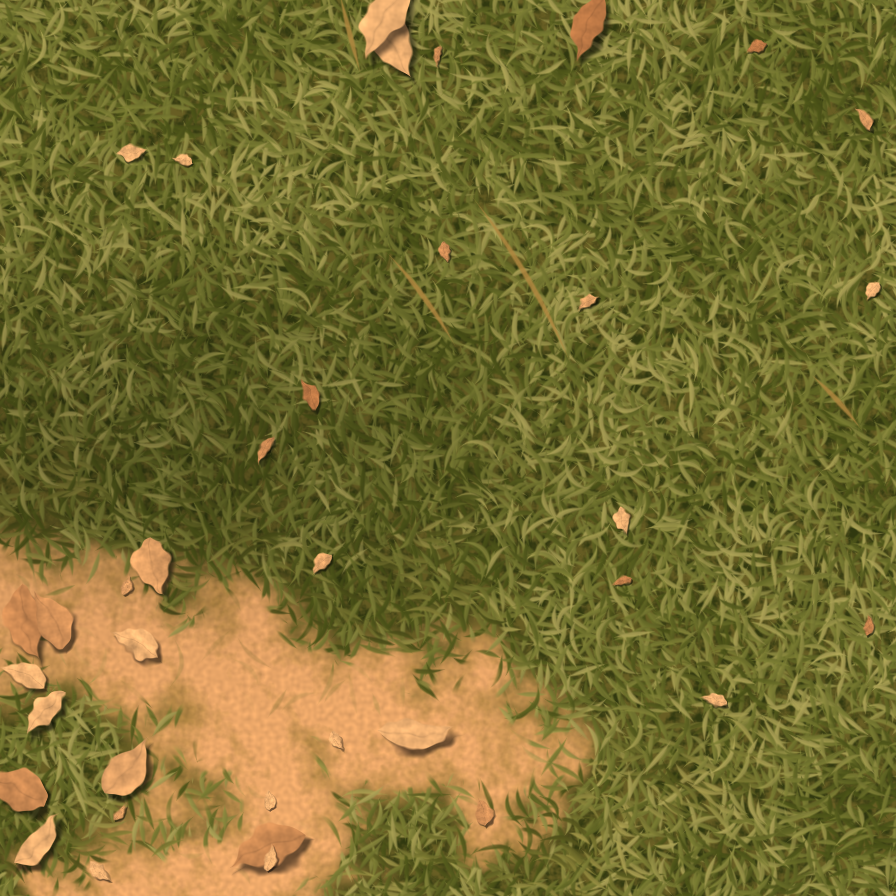
Write a WebGL 1 fragment shader that draws this texture.

```glsl
precision highp float;
uniform vec2 u_resolution;

#define BLADE_GRID 34.0
#define BLADE_LAYERS 9
#define BLADE_WIDTH 0.088
#define BLADE_SPREAD 2.7
#define SOFTNESS 0.0011
#define SOIL_RADIUS 0.075
#define LEAF_COUNT 36
#define LEAF_SIZE 0.056
#define TWIG_COUNT 4

const vec3 DEEP_SHADE = vec3(0.19, 0.22, 0.06);
const vec3 DARK_GREEN = vec3(0.29, 0.32, 0.09);
const vec3 MID_GREEN = vec3(0.46, 0.47, 0.19);
const vec3 STRAW = vec3(0.66, 0.62, 0.33);
const vec3 BROWN = vec3(0.41, 0.37, 0.14);
const vec3 TAN = vec3(0.64, 0.49, 0.23);
const vec3 SAND = vec3(0.91, 0.65, 0.40);

vec4 hash4(vec2 p) {
  vec4 q = fract(p.xyxy * vec4(0.1031, 0.1030, 0.0973, 0.1099));
  q += dot(q, q.wzxy + 33.33);
  return fract((q.xxyz + q.yzzw) * q.zywx);
}
float corner(vec2 cell, vec2 offset) {
  return dot(hash4(cell).xy * 2.0 - 1.0, offset);
}
float gradientNoise(vec2 p) {
  vec2 i = floor(p), f = p - i, e = vec2(1.0, 0.0);
  vec2 u = f * f * f * (f * (f * 6.0 - 15.0) + 10.0);
  return mix(mix(corner(i, f), corner(i + e, f - e), u.x),
             mix(corner(i + e.yx, f - e.yx), corner(i + 1.0, f - 1.0), u.x), u.y);
}
float fbm(vec2 p) {
  return gradientNoise(p) + 0.5 * gradientNoise(p * 2.1 + 5.3) + 0.25 * gradientNoise(p * 4.3 + 11.7);
}
vec2 rotate(vec2 p, float a) {
  return vec2(cos(a) * p.x + sin(a) * p.y, cos(a) * p.y - sin(a) * p.x);
}
float segment(vec2 p, vec2 a, vec2 b) {
  vec2 ab = b - a;
  return length(p - a - ab * clamp(dot(p - a, ab) / dot(ab, ab), 0.0, 1.0));
}
float fill(float dist, float soft) {
  return 1.0 - smoothstep(-soft, soft, dist);
}

// Signed distance to the bare earth, negative inside
float soilDistance(vec2 p) {
  vec2 fork = vec2(0.29, 0.24), bend = vec2(0.33, 0.06);
  float d = min(segment(p, vec2(-0.02, 0.33), fork), segment(p, fork, vec2(0.56, 0.16)));
  d = min(d, min(segment(p, fork, bend), segment(p, bend, vec2(0.14, 0.0))));
  return d - SOIL_RADIUS + 0.09 * fbm(p * 9.0);
}
// Bent, tapered strand lying along x
float strand(vec2 p, float reach, float width, float bend) {
  float t = p.x / reach;
  return abs(p.y - bend * p.x * p.x) - width * (1.0 - t * t);
}
float leafDistance(vec2 p, float width) {
  float outline = (1.0 - p.x * p.x) * (1.0 + 0.45 * clamp(p.x, -1.0, 1.0));
  return abs(p.y + 0.15 * p.x * p.x) - width * outline;
}

void main() {
  float side = min(u_resolution.x, u_resolution.y), soft = SOFTNESS + 0.4 / side;
  vec2 p = gl_FragCoord.xy / side;

  // Ground: shaded thatch and sandy earth
  float bare = soilDistance(p), fine = fbm(p * 75.0);
  vec3 color = mix(DEEP_SHADE, BROWN, smoothstep(-0.5, 0.4, fine + 0.3 * fbm(p * 12.0)));
  float sandy = 0.55 - bare * 9.0 + 0.6 * fbm(p * 22.0) + 0.45 * fine;
  vec3 earth = mix(TAN, SAND, clamp(sandy, 0.0, 1.1)) * (1.0 + 0.14 * gradientNoise(p * 160.0));
  color = mix(color, earth, fill(bare - 0.01 + 0.03 * fine, 0.03));

  // Grass: layers of short blades, thinning out over the earth
  vec2 dim = (p - vec2(0.15, 0.5)) * vec2(2.6, 5.0);
  float shade = exp(-dot(dim, dim));
  float tone = 0.45 * fbm(p * 5.0) - 0.25 * shade;
  float dry = clamp(0.3 + 0.8 * fbm(p * 4.0 + 20.0) - 2.0 * bare, 0.0, 0.65);
  float cover = smoothstep(-0.035, 0.05, bare), flow = 2.0 + 1.6 * gradientNoise(p * 7.0);
  for (int k = 0; k < BLADE_LAYERS; k++) {
    float layer = float(k);
    vec2 q = p * BLADE_GRID + layer * vec2(7.31, 3.17);
    for (int n = 0; n < 9; n++) {
      vec2 cell = floor(q) + vec2(mod(float(n), 3.0), floor((float(n) + 0.5) / 3.0)) - 1.0;
      vec4 r = hash4(cell + layer * 37.0);
      vec2 d = rotate(q - cell - 0.5 - (r.xy - 0.5) * 0.8, flow + (r.z - 0.5) * BLADE_SPREAD);
      float mask = fill(strand(d, mix(0.4, 0.8, r.w), BLADE_WIDTH, r.x - 0.5), soft * BLADE_GRID);
      mask *= smoothstep(-0.08, 0.08, cover - fract(r.w * 7.3) * 0.95 - 0.03);
      float light = fract(r.x * 5.7 + r.y * 3.1) + tone + 0.03 * (layer - 4.0);
      vec3 blade = mix(DARK_GREEN, MID_GREEN, smoothstep(0.0, 0.45, light));
      blade = mix(blade, STRAW, smoothstep(0.5, 1.05, light));
      blade = mix(blade, BROWN * (0.8 + 0.5 * light), dry * step(0.6, r.z));
      color = mix(color, blade * (1.0 + 0.8 * clamp(d.y, -0.1, 0.1)), mask * 0.93);
    }
  }
  color *= 1.0 - 0.16 * shade;

  // Twigs
  for (int i = 0; i < TWIG_COUNT; i++) {
    vec4 r = hash4(vec2(float(i) * 3.0 + 1.0, 51.0));
    vec2 d = rotate(p - vec2(r.x, 0.4 + 0.6 * r.y), 1.4 + r.z);
    float dist = strand(d, 0.03 + 0.07 * r.w, 0.0028, 3.0 * (r.z - 0.5));
    color = mix(color, TAN * 1.08, 0.85 * fill(dist, soft));
  }

  // Fallen leaves with shadows; the first few gather on the earth
  for (int i = 0; i < LEAF_COUNT; i++) {
    float id = float(i), gathered = 1.0 - step(9.0, id);
    vec4 r = hash4(vec2(id, 13.0)), s = hash4(vec2(id, 71.0));
    vec2 center = mix(r.xy, vec2(0.01, 0.05) + r.xy * vec2(0.23, 0.32), gathered);
    float size = LEAF_SIZE * mix(mix(0.2, 1.0, s.x * s.x * s.x), mix(0.45, 0.8, s.x), gathered);
    vec2 q = (p - center) / size;
    if (dot(q, q) > 4.0) continue;
    float angle = r.z * 6.2832, width = mix(0.3, 0.6, s.y);
    vec2 ragged = q + 0.22 * vec2(gradientNoise(q * 2.2 + id), gradientNoise(q * 2.2 - id));
    vec2 leaf = rotate(ragged, angle), shadow = rotate(ragged + vec2(-0.14, 0.17), angle);
    color *= 1.0 - 0.55 * fill(leafDistance(shadow, width), 0.12);
    vec3 skin = mix(vec3(0.74, 0.47, 0.27), vec3(0.96, 0.71, 0.46), smoothstep(0.0, 0.6, s.w));
    skin *= 1.0 + 0.22 * fbm(q * 2.5 + id) + 0.12 * leaf.y;
    skin *= 1.0 - 0.1 * fill(abs(leaf.y + 0.15 * leaf.x * leaf.x) - 0.02, 0.04);
    color = mix(color, skin, fill(leafDistance(leaf, width), soft / size));
  }
  gl_FragColor = vec4(clamp(color, 0.0, 1.0), 1.0);
}
```
